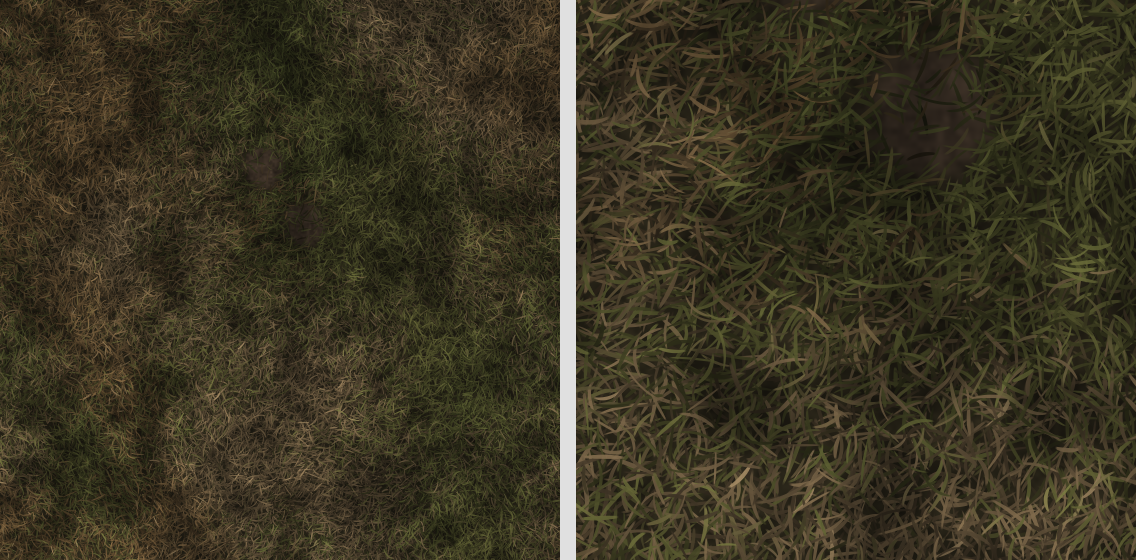
Left: the whole. Right: its middle third, enlarged.
Give the GLSL for this texture, as a WebGL 2 fragment shader.

```glsl
#version 300 es
precision highp float;
// Dry meadow seen from above: thin curved blades are scattered over dark soil
// in jittered grid layers, painted from the deepest to the topmost. Smooth
// noise and soft bands decide where it is lush, straw-dry, rusty or bare.
uniform vec2 u_resolution;
out vec4 fragColor;

float hash(vec2 p) {
    return fract(sin(dot(p, vec2(127.1, 311.7))) * 43758.5);
}

vec4 hash4(vec2 p) {
    vec4 d = vec4(dot(p, vec2(127.1, 311.7)), dot(p, vec2(269.5, 183.3)),
                  dot(p, vec2(419.2, 371.9)), dot(p, vec2(93.7, 251.3)));
    return fract(sin(d) * 43758.5);
}

float noise(vec2 p) {
    vec2 i = floor(p), f = fract(p);
    f = f * f * (3.0 - 2.0 * f);
    return mix(mix(hash(i), hash(i + vec2(1, 0)), f.x),
               mix(hash(i + vec2(0, 1)), hash(i + vec2(1, 1)), f.x), f.y);
}

float fbm(vec2 p) {
    float sum = 0.0, amp = 0.5;
    for (int i = 0; i < 4; i++) {
        sum += amp * noise(p);
        p = mat2(1.6, 1.2, -1.2, 1.6) * p + 7.3;
        amp *= 0.5;
    }
    return sum / 0.94;
}

// Share of green growth: a diagonal band, a lower left patch and noise
float lushness(vec2 p) {
    float band = (p.x - 0.47 - 0.46 * (1.0 - p.y)) / 0.17;
    float corner = length((p - vec2(0.03, 0.27)) / vec2(0.25, 0.2));
    float growth = 0.62 * exp(-band * band) + 0.45 * exp(-corner * corner);
    return clamp(growth + 1.5 * (fbm(p * 6.0 + 3.0) - 0.5) + 0.22, 0.0, 1.0);
}

// Two round patches of trodden soil
float bareness(vec2 p) {
    float d = min(length(p - vec2(0.47, 0.70)), length(p - vec2(0.545, 0.60)));
    return 1.0 - smoothstep(0.025, 0.052, d);
}

// Slowly turning direction in which the blades lie
float lean(vec2 p) {
    return 1.35 + 0.6 * sin(7.0 * p.x + 3.0 * p.y) + 0.5 * sin(13.0 * p.y - 8.0 * p.x + 1.0);
}

// Coverage of one blade, q measured from its middle
float blade(vec2 q, float angle, float halfLength, float halfWidth, float bend, float pixel) {
    float c = cos(angle), s = sin(angle);
    q = vec2(c * q.x + s * q.y, c * q.y - s * q.x);
    float t = q.x / halfLength;
    float across = abs(q.y - bend * halfLength * (t * t - 0.3));
    float width = halfWidth * (1.0 - 0.6 * t * t);
    float side = clamp((width - across) / pixel + 0.5, 0.0, 1.0);
    return side * (1.0 - smoothstep(0.75, 1.0, abs(t)));
}

void main() {
    float pixel = 1.0 / min(u_resolution.x, u_resolution.y);
    vec2 uv = gl_FragCoord.xy * pixel;

    // Ground cover at this place
    float lush = lushness(uv);
    float bare = bareness(uv);
    float rust = smoothstep(0.35, 0.7, fbm(uv * 5.0 + 21.0) + 0.25 * (uv.y - uv.x));
    float clump = fbm(uv * 19.0 + 40.0);
    vec3 straw = mix(vec3(0.315, 0.262, 0.187), vec3(0.305, 0.238, 0.150), rust);
    vec3 green = mix(vec3(0.222, 0.240, 0.122), vec3(0.285, 0.280, 0.152), fbm(uv * 8.0 + 60.0));

    // Soil with fine crumbs
    float crumbs = noise(uv * 260.0) * 0.5 + noise(uv * 120.0) * 0.5;
    vec3 soil = mix(vec3(0.125, 0.112, 0.075), vec3(0.235, 0.190, 0.150), bare);
    vec3 color = soil * (0.7 + 0.6 * crumbs);

    // Blades, deepest layer first
    for (int layer = 0; layer < 16; layer++) {
        float depth = float(layer) / 15.0;
        float size = 0.015 + 0.011 * fract(float(layer) * 0.618);
        vec2 grid = uv / size + float(layer) * vec2(3.37, 5.71);
        vec2 home = floor(grid);
        for (int k = 0; k < 9; k++) {
            vec2 cell = home + vec2(k % 3 - 1, k / 3 - 1);
            vec4 r = hash4(cell + float(layer) * 17.3);
            vec4 v = hash4(cell + float(layer) * 9.1 + 51.7);
            vec2 offset = (grid - cell - r.xy) * size;
            vec2 root = uv - offset;

            float angle = lean(root) + (r.z - 0.5) * 2.6 + (v.w - 0.5) * 1.2;
            float cover = blade(offset, angle, size * mix(0.4, 0.82, r.w),
                                mix(0.0006, 0.0014, v.x), (v.y - 0.5) * 0.7, pixel);
            cover *= step(bareness(root) * 0.8, v.z);

            // Mixed hues, with a few pale stalks
            float isGreen = smoothstep(-0.15, 0.15, lush - fract(v.z * 7.0 + r.w));
            vec3 tint = mix(straw, green, isGreen);
            float pale = step(0.93, fract(r.z * 13.0)) * (1.0 - 0.6 * lush);
            tint = mix(tint, vec3(0.43, 0.365, 0.265), pale * 0.7);
            float shade = mix(0.52, 1.35, fract(v.y * 11.0)) * mix(0.75, 1.08, depth);
            color = mix(color, tint * shade, cover * 0.9);
        }
    }

    // Hollows between clumps and the shaded lush growth
    color *= mix(0.72, 1.3, smoothstep(0.2, 0.8, clump)) * (1.06 - 0.16 * lush);
    color *= 1.05 - 0.14 * smoothstep(0.2, 0.9, uv.y);
    fragColor = vec4(color, 1.0);
}
```
